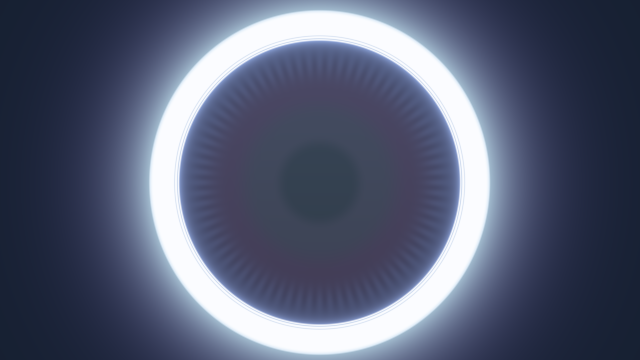
Reproduce this background procedurally as a WebGL 2 fragment shader.

```glsl
#version 300 es
precision highp float;
// A glowing white ring with a misty, faintly spoked interior on dark navy.

uniform vec2 u_resolution;
out vec4 fragColor;

// Geometry, in units of the canvas height
const vec2 CENTER = vec2(-0.001, -0.007);
const float STRETCH = 1.011;
const float INNER = 0.390;
const float OUTER = 0.473;
const float EDGE = 0.003;
const float CORE = 0.112;
const float SPOKES = 72.0;
const float TAU = 6.2831853;

// Colours
const vec3 WHITE = vec3(0.985, 0.99, 1.0);
const vec3 NIGHT = vec3(0.085, 0.125, 0.19);
const vec3 HALO = vec3(0.55, 0.61, 0.62);
const vec3 HALO_REACH = vec3(0.11, 0.095, 0.12);
const vec3 CORE_TEAL = vec3(0.205, 0.255, 0.315);
const vec3 MIST = vec3(0.25, 0.28, 0.355);
const vec3 PLUM = vec3(0.275, 0.26, 0.365);
const vec3 RIM_BLUE = vec3(0.29, 0.325, 0.46);
const vec3 INNER_GLOW = vec3(0.24, 0.29, 0.36);

float band(float x, float center, float width) {
    float d = (x - center) / width;
    return exp(-d * d);
}

// Soft halo; each channel fades at its own rate
vec3 outside(float r) {
    return NIGHT + HALO * exp(-max(r - OUTER, 0.0) / HALO_REACH);
}

// Teal core, grey mist, plum band and blue rim with radial spokes
vec3 inside(vec2 p, float r) {
    vec3 col = mix(CORE_TEAL, MIST, smoothstep(CORE - 0.025, CORE + 0.02, r));
    col = mix(col, PLUM, smoothstep(0.17, 0.25, r));
    col = mix(col, RIM_BLUE, smoothstep(0.25, 0.37, r));
    col += vec3(0.05, 0.07, 0.09) * p.y;

    float angle = atan(p.y, p.x);
    float spoke = cos(angle * SPOKES) * band(r, 0.325, 0.032);
    col += vec3(0.014, 0.018, 0.024) * spoke;

    float depth = max(INNER - r, 0.0);
    return col + INNER_GLOW * exp(-depth / 0.014);
}

// White tube with thin grey lines along its inner lip
vec3 tube(float r) {
    float lines = band(r, INNER + 0.005, 0.0018) + 0.7 * band(r, INNER + 0.013, 0.0018);
    float lip = band(r, OUTER, 0.006);
    return WHITE - vec3(0.16, 0.12, 0.06) * lines - vec3(0.12, 0.07, 0.03) * lip;
}

void main() {
    vec2 p = (gl_FragCoord.xy - 0.5 * u_resolution) / u_resolution.y - CENTER;
    p.y /= STRETCH;
    float r = length(p);

    vec3 col = mix(inside(p, r), tube(r), smoothstep(INNER - EDGE, INNER + EDGE, r));
    col = mix(col, outside(r), smoothstep(OUTER - EDGE, OUTER + EDGE, r));
    fragColor = vec4(clamp(col, 0.0, 1.0), 1.0);
}
```
